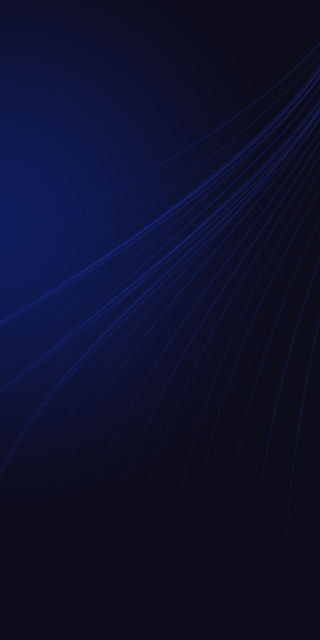
Write a Shadertoy shader that draws this background.

```glsl
// Fan of fine blue light strands sweeping over a dark navy backdrop with a soft glow at the left.
#define BASE_COLOR vec3(0.052, 0.046, 0.103)
#define GLOW_COLOR vec3(0.060, 0.110, 0.360)
#define STRAND_COLOR vec3(0.045, 0.115, 0.420)
#define GLOW_CENTER vec2(0.0, 0.70)
#define GLOW_RADIUS 1.03
#define FAINT_STRANDS 16
#define BRIGHT_STRANDS 6
#define SEGMENTS 22
#define LINE_WIDTH 0.0016
#define HALO_WIDTH 0.009

float hash(float n) {
    return fract(sin(n * 12.99 + 4.1) * 437.58);
}

vec2 bezier(vec2 a, vec2 b, vec2 c, vec2 d, float t) {
    float s = 1.0 - t;
    return s * s * s * a + 3.0 * s * s * t * b + 3.0 * s * t * t * c + t * t * t * d;
}

// Returns distance to the strand and the curve parameter of the nearest point.
vec2 strandDistance(vec2 p, vec2 start, vec2 end) {
    // Steeper strands leave the edge flatter and hang down at their tail.
    vec2 chord = end - start;
    float steepness = chord.y / max(abs(chord.x), 0.01);
    float headBend = clamp(0.17 + 0.17 * (steepness - 0.8), 0.17, 0.5);
    float tailBend = mix(0.5, 0.06, smoothstep(0.7, 1.35, steepness));
    vec2 head = start + chord * vec2(headBend, 0.30);
    vec2 tail = end - chord * vec2(tailBend, 0.35);

    vec2 nearest = vec2(10.0, 0.0);
    vec2 a = start;
    for (int i = 1; i <= SEGMENTS; i++) {
        vec2 b = bezier(start, head, tail, end, float(i) / float(SEGMENTS));
        vec2 ab = b - a;
        float h = clamp(dot(p - a, ab) / dot(ab, ab), 0.0, 1.0);
        float d = length(p - a - ab * h);
        if (d < nearest.x) nearest = vec2(d, (float(i) - 1.0 + h) / float(SEGMENTS));
        a = b;
    }
    return nearest;
}

float lineCoverage(float d, float pixel) {
    return 1.0 - smoothstep(0.0, LINE_WIDTH + pixel, d);
}

void mainImage(out vec4 fragColor, in vec2 fragCoord) {
    // Canvas is 1 wide and 2 tall, with y measured down from the top.
    vec2 uv = fragCoord / iResolution.xy;
    vec2 p = vec2(uv.x, 2.0 - 2.0 * uv.y);
    float pixel = 1.0 / iResolution.x;

    // Backdrop glow
    float glow = 1.0 - smoothstep(0.0, GLOW_RADIUS, length(p - GLOW_CENTER));
    vec3 color = mix(BASE_COLOR, GLOW_COLOR, glow);

    // Faint strands fanning from the upper right
    float light = 0.0;
    for (int i = 0; i < FAINT_STRANDS; i++) {
        float k = float(i) / float(FAINT_STRANDS - 1);
        float spread = max(0.0, (k - 0.35) / 0.65);
        vec2 start = vec2(1.005, 0.13 + 0.5 * k + 0.34 * pow(k, 8.0));
        vec2 end = vec2(0.89 * spread, mix(0.77, 1.5, min(k / 0.4, 1.0)));
        end.y += 0.32 * hash(float(i)) * step(0.01, spread);
        vec2 s = strandDistance(p, start, end);
        float fade = 1.0 - smoothstep(0.35, 1.0, s.y);
        light += lineCoverage(s.x, pixel) * fade * mix(0.16, 0.34, hash(float(i) + 31.0));
    }

    // Bright strands in close pairs
    for (int i = 0; i < BRIGHT_STRANDS; i++) {
        float group = float(i / 2);
        float twin = float(i % 2);
        vec2 start = vec2(1.005, 0.21 + 0.135 * group - 0.035 * group * group + 0.022 * twin);
        vec2 end = vec2(-0.005, 1.01 + 0.19 * group + 0.025 * group * group + 0.008 * twin);
        vec2 s = strandDistance(p, start, end);
        float fade = mix(1.0, 0.45, smoothstep(0.5, 1.0, s.y));
        float strength = mix(0.52, 0.30, twin) * (1.0 - 0.15 * group);
        float halo = 0.14 * exp(-s.x * s.x / (HALO_WIDTH * HALO_WIDTH));
        light += (lineCoverage(s.x, pixel) + halo) * fade * strength;
    }

    color += STRAND_COLOR * min(light, 1.0);
    fragColor = vec4(color, 1.0);
}
```
